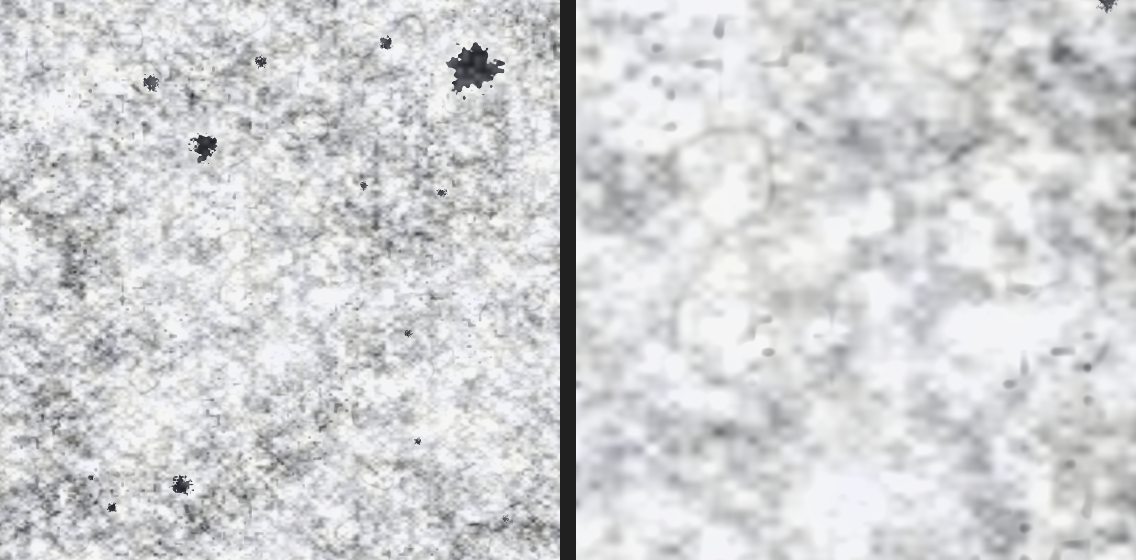
Left: the whole. Right: its middle third, enlarged.
Write a Shadertoy shader that draws this texture.

```glsl
const vec3 INK = vec3(0.23, 0.23, 0.26);
const vec3 PAPER = vec3(0.93, 0.935, 0.93);
const vec3 OLIVE_SHIFT = vec3(0.016, 0.016, -0.022);
const int CLUMP_COUNT = 13;

float hash(vec2 p) {
    return fract(sin(dot(p, vec2(127.1, 311.7))) * 43758.5453);
}

vec2 hash2(vec2 p) {
    return vec2(hash(p), hash(p + 57.3));
}

float noise(vec2 p) {
    vec2 cell = floor(p), f = fract(p);
    f = f * f * (3.0 - 2.0 * f);
    float low = mix(hash(cell), hash(cell + vec2(1, 0)), f.x);
    float high = mix(hash(cell + vec2(0, 1)), hash(cell + vec2(1, 1)), f.x);
    return mix(low, high, f.y);
}

// Noise centred on zero
float grain(vec2 uv, vec2 frequency, float seed) {
    return noise(uv * frequency + seed) - 0.5;
}

// Mottled grey: broad clouds under finer, slightly flattened grains
float mottle(vec2 uv) {
    float cloud = 0.13 * grain(uv, vec2(7.0, 8.0), 3.1)
                + 0.14 * grain(uv, vec2(17.0, 20.0), 11.7);
    float fine = 0.19 * grain(uv, vec2(40.0, 46.0), 23.3)
               + 0.25 * grain(uv, vec2(82.0, 98.0), 37.9)
               + 0.17 * grain(uv, vec2(150.0, 185.0), 51.2);
    return cloud + fine * clamp(1.05 - 2.5 * cloud, 0.6, 1.45);
}

// Faint broken outlines of round cells: dark rim, pale inside
float rings(vec2 uv, float density) {
    vec2 p = uv * density, cell = floor(p);
    float shade = 0.0;
    for (int y = -1; y <= 1; y++)
    for (int x = -1; x <= 1; x++) {
        vec2 id = cell + vec2(x, y);
        vec2 q = p - id - 0.2 - 0.6 * hash2(id);
        float radius = mix(0.2, 0.36, hash(id + 9.4));
        float d = length(q) - radius + 0.12 * grain(q, vec2(5.0), hash(id) * 90.0);
        float presence = step(0.45, hash(id + 31.8));
        float broken = smoothstep(0.25, 0.7, noise(uv * 38.0 + 70.0));
        float rim = 1.0 - smoothstep(0.0, 0.055, abs(d));
        float inside = 1.0 - smoothstep(-0.15, 0.0, d);
        shade += presence * (0.02 * inside - 0.085 * rim * broken);
    }
    return shade;
}

// Signed distance to a ragged clump, lumpy at two sizes
float clump(vec2 q, float radius, float seed) {
    float lumps = 0.9 * grain(q / radius, vec2(2.3), seed)
                + 0.75 * grain(q / radius, vec2(5.5), seed + 17.0);
    return length(q) + radius * (lumps - 1.0);
}

void mainImage(out vec4 fragColor, in vec2 fragCoord) {
    vec2 uv = fragCoord / iResolution.y;
    vec2 canvas = vec2(iResolution.x / iResolution.y, 1.0);
    float edge = 0.0018 + 0.5 / iResolution.y;

    // Ground tone, with highlights compressed towards paper white
    float tone = mottle(uv) + rings(uv, 10.0);
    float grey = 0.842 + tone - 1.2 * tone * tone;

    // Tiny dark flecks gathered in patches
    float patchiness = smoothstep(0.5, 0.8, noise(uv * 13.0 + 5.0));
    grey -= 0.22 * patchiness * smoothstep(0.72, 0.95, noise(uv * 105.0 + 88.0));
    grey = min(grey, 0.96);

    // Cool shadows and weak olive stains
    float stain = grain(uv, vec2(24.0), 41.0) + 0.5 * grain(uv, vec2(60.0), 63.0);
    vec3 color = vec3(grey) + vec3(-0.003, -0.001, 0.006);
    color += OLIVE_SHIFT * stain;

    // Dark clumps, each in a pale clearing
    for (int i = 0; i < CLUMP_COUNT; i++) {
        float index = float(i);
        float radius = 0.038 / pow(index + 1.0, 0.85);
        vec2 center = canvas * mix(vec2(0.07), vec2(0.93), hash2(vec2(index, 4.7)));
        vec2 q = uv - center;
        float halo = 1.0 - smoothstep(radius, radius * 2.4, length(q));
        color = mix(color, PAPER, 0.45 * halo);
        float body = 1.0 - smoothstep(-edge, edge, clump(q, radius, index * 7.3));
        vec3 ink = INK + 0.28 * grain(uv, vec2(95.0), 19.0);
        color = mix(color, ink, 0.95 * body);
    }

    fragColor = vec4(clamp(color, 0.0, 1.0), 1.0);
}
```
